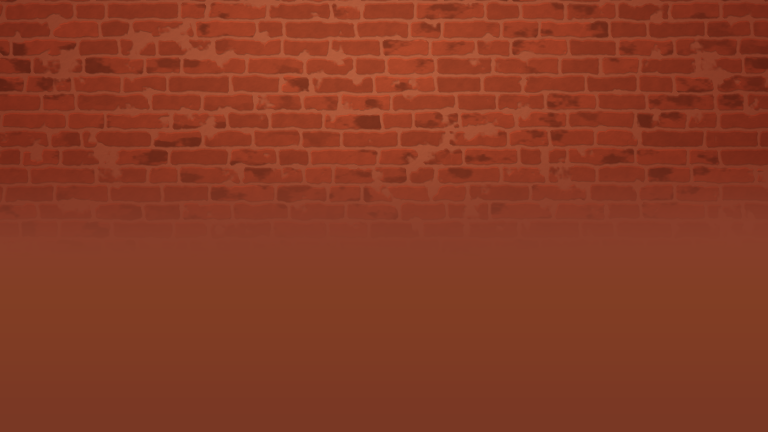
This background is drawn by a WebGL 1 fragment shader. Its source:

```glsl
precision highp float;
// Weathered red brick wall under a soft top glow, fading into a plain warm haze.

uniform vec2 u_resolution;

#define ROW_HEIGHT 0.0421
#define ROW_OFFSET 0.0040
#define BRICK_WIDTH 0.118
#define MORTAR_HALF 0.0036
#define ROUGHNESS 0.0065
#define RELIEF 0.16
#define GLOW_CENTER vec2(0.48, 0.88)
#define GLOW_RADIUS vec2(0.43, 0.46)
#define FADE_LOW 0.40
#define FADE_HIGH 0.68

float hash(vec2 p) {
    vec3 q = fract(vec3(p.xyx) * 0.1031);
    q += dot(q, q.yzx + 33.33);
    return fract((q.x + q.y) * q.z);
}

float noise(vec2 p) {
    vec2 cell = floor(p);
    vec2 f = fract(p);
    f = f * f * (3.0 - 2.0 * f);
    float low = mix(hash(cell), hash(cell + vec2(1.0, 0.0)), f.x);
    float high = mix(hash(cell + vec2(0.0, 1.0)), hash(cell + vec2(1.0)), f.x);
    return mix(low, high, f.y);
}

float fbm(vec2 p) {
    float sum = 0.0;
    float weight = 0.5;
    for (int i = 0; i < 4; i++) {
        sum += weight * noise(p);
        p = p * 2.03 + 17.0;
        weight *= 0.5;
    }
    return sum / 0.9375;
}

// Position of a vertical joint, in brick widths
float joint(float index, float row) {
    return index + 0.55 * hash(vec2(index + 40.0, row + 9.0));
}

// xy: brick id, z: distance inwards from the brick's worn edge
vec3 brick(vec2 p) {
    vec2 warp = vec2(fbm(p * 34.0), fbm(p * 34.0 + 71.0)) - 0.5;
    vec2 q = p + warp * ROUGHNESS * 1.6;
    q.y += 0.004 * (noise(p * vec2(5.0, 3.0)) - 0.5);

    float v = (1.0 - q.y - ROW_OFFSET) / ROW_HEIGHT;
    float row = floor(v);
    float u = q.x / BRICK_WIDTH + 0.5 * mod(row, 2.0);
    float column = floor(u);
    column -= 1.0 - step(joint(column, row), u);

    float side = min(u - joint(column, row), joint(column + 1.0, row) - u);
    float level = 0.5 - abs(fract(v) - 0.5);
    vec2 inset = vec2(side * BRICK_WIDTH, level * ROW_HEIGHT) - MORTAR_HALF;
    float corner = 0.004;
    vec2 outside = max(corner - inset, 0.0);
    float edge = min(max(inset.x, inset.y), corner) - length(outside);
    edge = min(edge, min(inset.x, inset.y));
    float chips = 0.007 * smoothstep(0.57, 0.8, fbm(p * 23.0 + 5.0));
    return vec3(column, row, edge - chips);
}

// Raised brick faces with a grainy surface
float wallHeight(vec2 p, float edge) {
    return smoothstep(-0.0015, 0.003, edge) + 0.55 * fbm(p * 95.0);
}

vec3 wallColor(vec2 p, vec2 uv, float pixel) {
    vec3 here = brick(p);
    vec2 toLight = vec2(-0.0012, 0.0024);
    float litEdge = brick(p + toLight).z;
    float slope = wallHeight(p, here.z) - wallHeight(p + toLight, litEdge);

    // Broad light, strongest near the upper middle
    vec2 g = (uv - GLOW_CENTER) / GLOW_RADIUS;
    float glow = exp(-dot(g, g) * 1.25);
    vec3 face = mix(vec3(0.445, 0.145, 0.085), vec3(0.640, 0.265, 0.155), glow);
    vec3 mortar = mix(vec3(0.480, 0.195, 0.125), vec3(0.700, 0.360, 0.235), glow);

    // Per-brick tone and dark, burnt patches
    float tone = hash(here.xy + 23.0);
    face *= 0.93 + 0.12 * tone;
    float burn = fbm(p * vec2(17.0, 30.0) + tone * 9.0);
    face *= 1.0 - 0.25 * smoothstep(0.53, 0.70, burn) * smoothstep(0.25, 0.8, tone);
    face *= 0.95 + 0.10 * fbm(p * 60.0);

    float soft = max(0.0011, pixel);
    vec3 color = mix(mortar, face, smoothstep(-soft, soft, here.z));
    return color * (1.0 + RELIEF * clamp(slope, -1.4, 0.8));
}

vec3 hazeColor(vec2 uv) {
    vec3 floorTone = vec3(0.475, 0.218, 0.142);
    vec3 middleTone = vec3(0.508, 0.242, 0.142);
    vec3 upperTone = vec3(0.535, 0.245, 0.170);
    vec3 color = mix(floorTone, middleTone, smoothstep(0.0, 0.32, uv.y));
    return mix(color, upperTone, smoothstep(0.28, 0.50, uv.y));
}

void main() {
    vec2 uv = gl_FragCoord.xy / u_resolution;
    vec2 p = gl_FragCoord.xy / u_resolution.y;
    float visible = smoothstep(FADE_LOW, FADE_HIGH, uv.y + 0.03 * (noise(p * 4.0) - 0.5));
    vec3 color = mix(hazeColor(uv), wallColor(p, uv, 1.0 / u_resolution.y), visible);
    gl_FragColor = vec4(color, 1.0);
}
```
